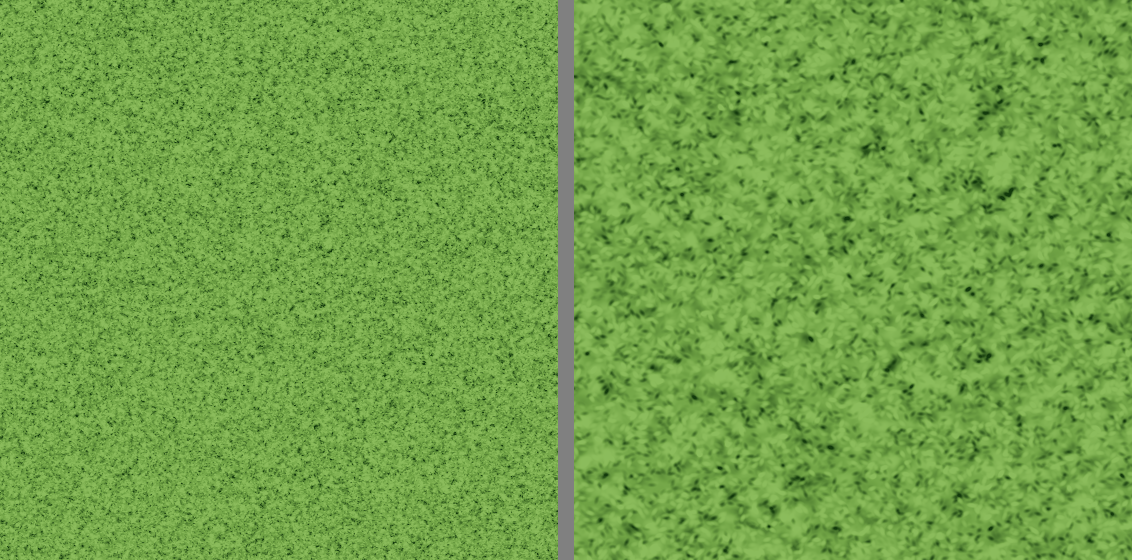
Left, the full canvas; right, a detail of the centre.
A Shadertoy shader for this texture:

```glsl
#define BLADES 300.0       // fine grains per canvas height
#define TUFTS 142.0        // coarse clumps per canvas height
#define BLADE_SHARE 0.77
#define TUFT_SHARE 0.64
#define BASE_TONE 0.657
#define CONTRAST 0.072
#define SHADE_SKEW 0.016   // deepens shadows, flattens highlights
#define LEAN_SPREAD 2.5    // range of blade angles about the horizontal
#define SHADOW vec3(0.21, 0.38, 0.13)
#define GRASS vec3(0.44, 0.64, 0.27)
#define HIGHLIGHT vec3(0.56, 0.75, 0.37)

vec4 hash4(vec2 cell) {
    vec4 p = fract(cell.xyxy * vec4(0.1031, 0.1030, 0.0973, 0.1099));
    p += dot(p, p.wzxy + 33.33);
    return fract((p.xxyz + p.yzzw) * p.zywx);
}

// Sum of scattered, soft elliptical grains of signed weight, scaled to unit deviation
float grainField(vec2 p, float grainWidth, float seed) {
    vec2 home = floor(p);
    float sum = 0.0;
    for (int y = -1; y <= 1; y++) {
        for (int x = -1; x <= 1; x++) {
            vec2 cell = home + vec2(x, y);
            vec4 rnd = hash4(cell + seed);
            vec2 d = p - cell - rnd.xy;
            float angle = (rnd.z - 0.5) * LEAN_SPREAD;
            vec2 axis = vec2(cos(angle), sin(angle));
            vec2 local = vec2(dot(d, axis), dot(d, vec2(-axis.y, axis.x)) / grainWidth);
            float falloff = max(0.0, 1.0 - dot(local, local));
            sum += (2.0 * rnd.w - 1.0) * falloff * falloff;
        }
    }
    return sum / sqrt(0.2094 * grainWidth);
}

// Colour ramp indexed by the green level
vec3 grassColour(float tone) {
    float lower = (tone - SHADOW.g) / (GRASS.g - SHADOW.g);
    float upper = (tone - GRASS.g) / (HIGHLIGHT.g - GRASS.g);
    vec3 shaded = mix(SHADOW, GRASS, clamp(lower, -0.6, 1.0));
    return mix(shaded, HIGHLIGHT, clamp(upper, 0.0, 1.3));
}

void mainImage(out vec4 fragColor, in vec2 fragCoord) {
    vec2 uv = fragCoord / iResolution.y;

    // Fine blades over coarser tufts
    float blades = grainField(uv * BLADES, 0.55, 17.0);
    float tufts = grainField(uv * TUFTS, 0.7, 421.0);
    float height = BLADE_SHARE * blades + TUFT_SHARE * tufts;

    // Low spots turn into dark pits
    height = min(height, 2.2);
    float tone = BASE_TONE + CONTRAST * height - SHADE_SKEW * height * height;
    fragColor = vec4(grassColour(tone), 1.0);
}
```
